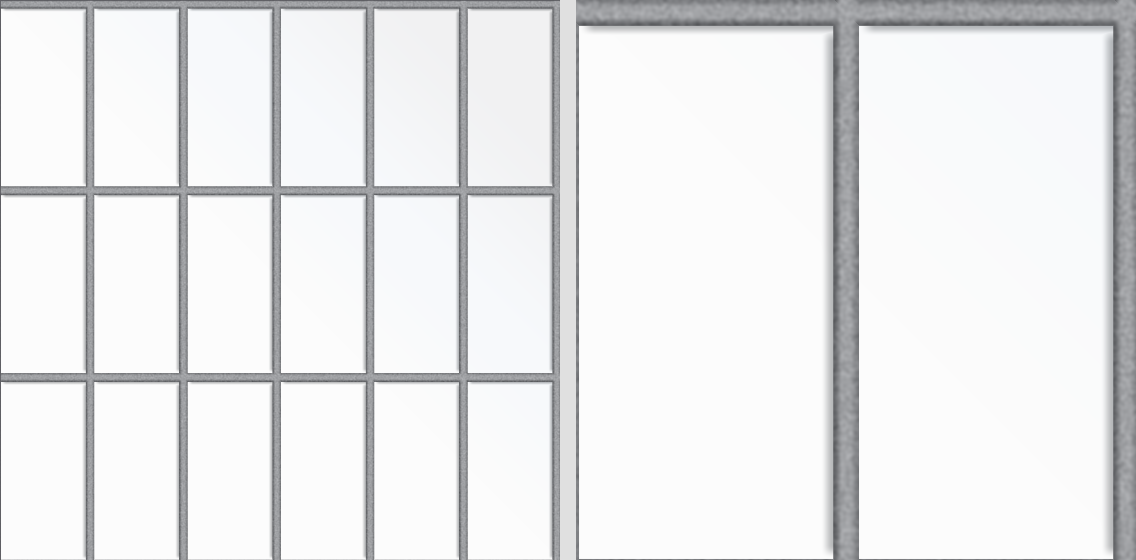
Left, the full canvas; right, a detail of the centre.
Give the GLSL for this pattern, as a WebGL 1 fragment shader.

```glsl
precision highp float;
// Glossy upright white tiles, six across and three down, in grainy grey grout.
// A repeated box distance gives tile edges, bevels and grout shading; one
// diagonal sheen runs over the whole wall, and gradient noise grains the grout.

uniform vec2 u_resolution;

// Lengths are in column widths: one cell is 1 wide and 2 high.
#define COLUMNS 6.0
#define CELL vec2(1.0, 2.0)
#define TILE_CENTRE vec2(0.465, 0.956)
#define TILE_HALF vec2(0.454, 0.952)
#define BEVEL 0.046
#define SHADOW_REACH 0.034
#define GRAIN_SCALE 52.0
#define GRAIN_AMOUNT 0.10
#define TILE_WHITE vec3(0.990, 0.990, 0.990)
#define TILE_BLUE vec3(0.973, 0.981, 0.990)
#define TILE_GREY vec3(0.950, 0.950, 0.954)
#define GROUT vec3(0.628, 0.634, 0.646)

vec2 hashGradient(vec2 cell) {
  vec3 h = fract(cell.xyx * vec3(0.1031, 0.1030, 0.0973));
  h += dot(h, h.yzx + 33.33);
  return fract((h.xx + h.yz) * h.zy) * 2.0 - 1.0;
}

float gradientNoise(vec2 p) {
  vec2 i = floor(p);
  vec2 f = fract(p);
  vec2 u = f * f * (3.0 - 2.0 * f);
  float a = dot(hashGradient(i), f);
  float b = dot(hashGradient(i + vec2(1.0, 0.0)), f - vec2(1.0, 0.0));
  float c = dot(hashGradient(i + vec2(0.0, 1.0)), f - vec2(0.0, 1.0));
  float d = dot(hashGradient(i + vec2(1.0, 1.0)), f - vec2(1.0, 1.0));
  return mix(mix(a, b, u.x), mix(c, d, u.x), u.y);
}

float boxDistance(vec2 p, vec2 halfSize) {
  vec2 e = abs(p) - halfSize;
  return length(max(e, 0.0)) + min(max(e.x, e.y), 0.0);
}

// Reflection bands: white, then cool, then grey towards the upper right.
vec3 sheenColour(vec2 uv) {
  float diagonal = uv.x + uv.y - 1.0;
  vec3 colour = mix(TILE_WHITE, TILE_BLUE, smoothstep(-0.02, 0.30, diagonal));
  colour = mix(colour, TILE_GREY, smoothstep(0.30, 0.75, diagonal));
  return colour - 0.005 * smoothstep(-0.004, 0.004, diagonal);
}

// Soft bevel along the right and top edges, tapering at its ends.
vec3 tileColour(vec2 q, vec2 uv) {
  vec2 inset = TILE_HALF - q;
  vec2 start = TILE_HALF + q;
  float right = 1.0 - smoothstep(0.0, BEVEL, inset.x);
  right *= smoothstep(0.0, 0.06, inset.y) * smoothstep(0.0, 0.05, start.y);
  float top = 1.0 - smoothstep(0.0, BEVEL * 0.8, inset.y);
  top *= smoothstep(0.0, 0.06, start.x);
  return sheenColour(uv) - vec3(0.27, 0.265, 0.26) * max(right, top);
}

// Grout darkens beside each tile, most on the tile's right and top.
vec3 groutColour(vec2 q, vec2 p, float edge) {
  vec2 e = abs(q) - TILE_HALF;
  float besideX = step(e.y, e.x);
  float side = mix(step(0.0, q.y), step(0.0, q.x), besideX);
  float depth = mix(0.15, 0.25, side);
  float shadow = 1.0 - smoothstep(0.0, SHADOW_REACH, edge);
  float grain = gradientNoise(p * GRAIN_SCALE)
              + 0.5 * gradientNoise(p * GRAIN_SCALE * 0.47 + 17.0);
  return GROUT - depth * shadow + GRAIN_AMOUNT * grain;
}

void main() {
  vec2 uv = gl_FragCoord.xy / u_resolution;
  vec2 p = uv * COLUMNS;
  float pixel = COLUMNS / min(u_resolution.x, u_resolution.y);

  // Coordinates about the centre of the nearest tile
  vec2 q = mod(p - TILE_CENTRE + 0.5 * CELL, CELL) - 0.5 * CELL;
  float edge = boxDistance(q, TILE_HALF);

  float cover = 1.0 - smoothstep(-0.5 * pixel, 0.5 * pixel, edge);
  vec3 colour = mix(groutColour(q, p, max(edge, 0.0)), tileColour(q, uv), cover);

  // Thin dark rim along the top and left of the wall
  float rimDistance = min(p.x, COLUMNS - p.y);
  float rim = 1.0 - smoothstep(0.006, 0.006 + pixel, rimDistance);
  colour = mix(colour, vec3(0.34, 0.34, 0.36), 0.8 * rim);

  gl_FragColor = vec4(colour, 1.0);
}
```
